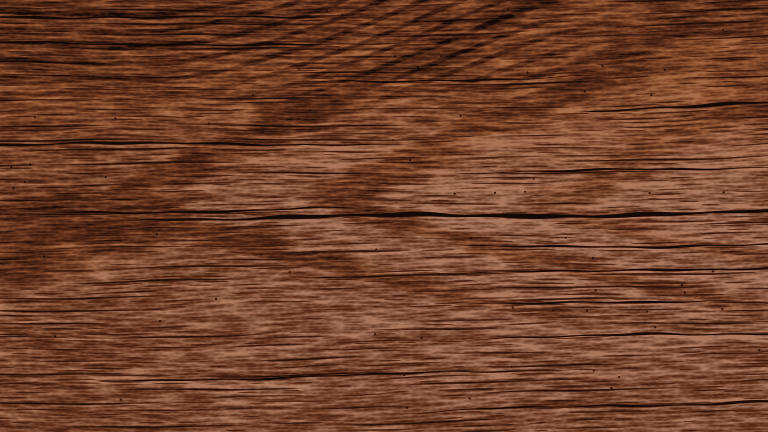
Reproduce this texture procedurally as a Shadertoy shader.

```glsl
// Weathered brown plank with horizontal fibres, chevron growth bands and drying cracks.
// Stretched cellular noise makes the fibres, layered sines bend the grain, and
// a tone value gathered from all parts is finally mapped through a wood palette.

const vec3 CRACK_BLACK = vec3(0.07, 0.03, 0.025);
const vec3 DEEP_BROWN  = vec3(0.28, 0.13, 0.07);
const vec3 MID_BROWN   = vec3(0.40, 0.21, 0.12);
const vec3 TAN         = vec3(0.51, 0.33, 0.24);
const vec3 ORANGE      = vec3(0.53, 0.30, 0.17);
const vec3 PALE        = vec3(0.67, 0.47, 0.37);
const vec3 PALE_WARM   = vec3(0.65, 0.41, 0.26);

const float BASE_TONE       = 0.51;
const float GRIT_CONTRAST   = 0.15;
const float FINE_CONTRAST   = 0.34;
const float STREAK_CONTRAST = 0.20;
const float BAND_DEPTH      = 0.15;
const float BAND_PERIOD     = 0.5;
const float RING_DEPTH      = 0.18;
const float RING_COUNT      = 26.0;
const int   CRACKS          = 13;
const vec2  MAIN_CRACK      = vec2(1.15, 0.50);
const float TAU             = 6.2832;

vec2 hash2(vec2 p) {
    vec3 q = fract(p.xyx * vec3(0.1031, 0.1030, 0.0973));
    q += dot(q, q.yzx + 33.33);
    return fract((q.xx + q.yz) * q.zy);
}

// Distance to the nearest scattered point, and a random value of its cell
vec2 cellular(vec2 p) {
    vec2 cell = floor(p), best = vec2(9.0, 0.0);
    for (int j = -1; j <= 1; j++)
    for (int i = -1; i <= 1; i++) {
        vec2 id = cell + vec2(i, j);
        vec2 rnd = hash2(id + 50.0);
        float d = length(id + rnd - p);
        if (d < best.x) best = vec2(d, fract(rnd.x * 7.0 + rnd.y * 5.0));
    }
    return best;
}

// Tapered crack: x is the dark gap, y the lit rim below it
vec2 crack(vec2 p, vec2 centre, float halfLength, float width, float seed, float soft) {
    float s = abs(p.x - centre.x) / halfLength;
    float wave = 0.0022 * sin(p.x * 7.0 + seed) + 0.001 * sin(p.x * 37.0 + seed * 3.0);
    float dy = p.y - centre.y - wave;
    float w = width * (1.0 - s * s) * (0.8 + 0.3 * sin(p.x * 23.0 + seed * 5.0));
    float fade = 1.0 - smoothstep(0.85, 1.0, s);
    float rim = (dy + w + 0.004) / 0.003;
    return fade * vec2(1.0 - smoothstep(-soft, soft, abs(dy) - w), exp(-rim * rim));
}

// Short splits, at most one in each staggered cell
float splits(vec2 p, vec2 size, float density, float width, float soft) {
    vec2 q = p / size;
    q.x += 9.0 * hash2(vec2(floor(q.y), 3.0)).x;
    vec2 id = floor(q), rnd = hash2(id + 20.0);
    vec2 local = fract(q) - vec2(0.5, 0.3 + 0.4 * rnd.x);
    float s = abs(local.x) / mix(0.2, 0.5, rnd.y);
    float w = width * (1.0 - s * s);
    float line = 1.0 - smoothstep(-soft, soft, abs(local.y) * size.y - w);
    return line * (1.0 - smoothstep(0.7, 1.0, s)) * step(hash2(id + 70.0).x, density);
}

vec3 woodColor(float tone, float warm) {
    vec3 c = mix(CRACK_BLACK, DEEP_BROWN, smoothstep(0.07, 0.28, tone));
    c = mix(c, MID_BROWN, clamp((tone - 0.28) / 0.12, 0.0, 1.0));
    c = mix(c, mix(TAN, ORANGE, warm), clamp((tone - 0.40) / 0.12, 0.0, 1.0));
    return mix(c, mix(PALE, PALE_WARM, warm), clamp((tone - 0.52) / 0.15, 0.0, 1.0));
}

void mainImage(out vec4 fragColor, in vec2 fragCoord) {
    vec2 p = fragCoord / iResolution.y;
    float soft = 0.75 / iResolution.y;

    // Grain coordinates, gently bent
    vec2 g = p;
    g.y += 0.006 * sin(p.x * 2.7 + p.y * 6.0) - 0.009 * p.x * p.x;
    g.y += 0.0016 * sin(p.x * 8.0 + p.y * 21.0) + 0.0008 * sin(p.x * 23.0 - p.y * 47.0);

    // Fibres from grit to long streaks
    float grit   = cellular(g * vec2(62.0, 170.0) + 13.0).x - 0.45;
    float fine   = cellular(g * vec2(13.0, 140.0)).x - 0.45;
    float streak = cellular(g * vec2(3.6, 72.0) + 7.0).x - 0.45;
    float coarse = cellular(g * vec2(1.2, 27.0) + 3.0).x - 0.45;
    float tone = BASE_TONE + GRIT_CONTRAST * grit + FINE_CONTRAST * fine;
    tone += STREAK_CONTRAST * (streak + 0.45 * coarse);

    // Broad light: bright right of centre, dim toward the top and left
    vec2 glow = (p - vec2(1.4, 0.53)) / vec2(0.8, 0.33);
    tone += 0.09 * exp(-dot(glow, glow)) - 0.08 * smoothstep(0.6, 1.0, p.y);
    tone -= 0.03 * smoothstep(0.5, 0.0, p.x) + 0.03 * smoothstep(0.15, 0.0, p.y);

    // Chevron growth bands with frayed edges
    float dy = g.y - 0.52;
    float fray = 0.11 * streak + 0.07 * coarse + 0.02 * sin(p.y * 31.0 + p.x * 4.0);
    float u = p.x - (dy > 0.0 ? 2.2 : 4.2) * (sqrt(dy * dy + 0.0016) - 0.04) + fray;
    float f = fract((u - 0.08) / BAND_PERIOD);
    float band = smoothstep(0.27, 0.35, f) * (1.0 - smoothstep(0.50, 0.72, f));
    band *= smoothstep(-0.1, 0.15, u) * mix(1.0, 0.6, smoothstep(0.9, 1.2, u));
    band *= smoothstep(0.2, 0.38, p.y) * (1.0 - 0.5 * smoothstep(0.7, 0.9, p.y));
    float leftStain = length((p - vec2(0.08, 0.46)) * vec2(1.0, 3.2)) + fray;
    band = max(band, 0.9 * (1.0 - smoothstep(0.24, 0.40, leftStain)));
    tone -= BAND_DEPTH * band;

    // Narrow curved rings near the top edge
    float rise = g.y - 0.3 * smoothstep(0.3, 1.5, p.x) + 0.004 * coarse + 0.003 * streak;
    float ring = smoothstep(0.3, 0.95, sin(TAU * RING_COUNT * rise + 1.2 * sin(p.x * 3.0)));
    ring *= smoothstep(0.70, 0.86, p.y) * (1.0 - 0.75 * smoothstep(1.1, 1.5, p.x));
    tone -= RING_DEPTH * ring;

    // Splits of three lengths and tiny pits
    float dark = 0.8 * splits(g, vec2(0.60, 0.030), 0.55, 0.0020, soft);
    dark = max(dark, 0.7 * splits(g + 0.37, vec2(0.24, 0.016), 0.45, 0.0015, soft));
    dark = max(dark, 0.6 * splits(g + 0.71, vec2(0.10, 0.010), 0.38, 0.0012, soft));
    vec2 pit = cellular(p * 24.0);
    dark = max(dark, 0.75 * (1.0 - smoothstep(0.03, 0.09, pit.x)) * step(0.94, pit.y));

    // Long drying cracks, one of them dominant
    vec2 gap = crack(g + vec2(0.0, 0.012), MAIN_CRACK, 0.95, 0.0058, 1.0, soft);
    for (int i = 0; i < CRACKS; i++) {
        float n = float(i);
        vec2 a = hash2(vec2(n, 11.0)), b = hash2(vec2(n, 29.0));
        vec2 centre = vec2(1.78 * a.x, (n + 0.3 + 0.4 * a.y) / float(CRACKS));
        gap = max(gap, crack(g, centre, mix(0.3, 0.75, b.x), mix(0.002, 0.0038, b.y), n * 2.4, soft));
    }
    tone += 0.07 * gap.y * (1.0 - gap.x);
    tone = mix(tone, 0.06, max(dark, gap.x));

    float warm = smoothstep(0.5, 0.9, p.y) + 0.7 * band + 0.25 * smoothstep(0.9, 0.0, p.x);
    fragColor = vec4(woodColor(tone, clamp(warm, 0.0, 1.0)), 1.0);
}
```
